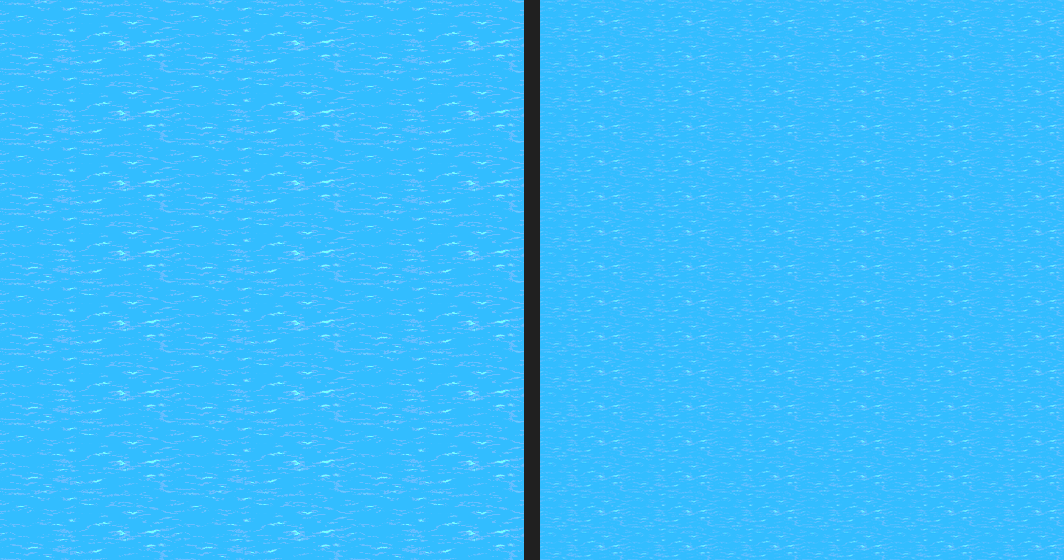
Left: one tile. Right: repeated 2 by 2.
This texture is drawn by a Shadertoy shader. Its source:

```glsl
// Two random values in 0..1 for an integer cell
vec2 hash2(ivec2 c, uint seed) {
    uint h = uint(c.x) * 73856093u ^ uint(c.y) * 19349663u ^ seed * 83492791u;
    h = (h ^ (h >> 15)) * 2246822519u;
    h = (h ^ (h >> 13)) * 3266489917u;
    h ^= h >> 16;
    return vec2(h & 65535u, h >> 16) / 65535.0;
}

ivec2 wrapCell(vec2 cell, vec2 period) {
    return ivec2(mod(cell + 0.5, period));
}

float cornerSlope(vec2 cell, vec2 offset, vec2 period, uint seed) {
    float angle = 6.2832 * hash2(wrapCell(cell, period), seed).x;
    return dot(vec2(cos(angle), sin(angle)), offset);
}

// Gradient noise that wraps once per unit of p
float gradientNoise(vec2 p, vec2 period, uint seed) {
    p *= period;
    vec2 i = floor(p), f = p - i;
    vec2 u = f * f * f * (f * (f * 6.0 - 15.0) + 10.0);
    vec2 e = vec2(1, 0);
    float low = mix(cornerSlope(i, f, period, seed),
                    cornerSlope(i + e.xy, f - e.xy, period, seed), u.x);
    float high = mix(cornerSlope(i + e.yx, f - e.yx, period, seed),
                     cornerSlope(i + e.xx, f - e.xx, period, seed), u.x);
    return mix(low, high, u.y);
}

// Scattered wave crests: x is the pale haze, y the bright core
vec2 crests(vec2 p) {
    vec2 grid = vec2(8, 10);
    vec2 home = floor(p * grid);
    vec2 light = vec2(0);
    for (int y = -1; y <= 1; y++)
    for (int x = -1; x <= 1; x++) {
        vec2 cell = home + vec2(x, y);
        ivec2 id = wrapCell(cell, grid);
        vec2 place = hash2(id, 1u), shape = hash2(id, 2u), look = hash2(id, 3u);

        // Offset on a tile 240 wide and 96 high, bent along a tilted line
        vec2 d = (p - (cell + place) / grid) * vec2(240, 96);
        d.y -= d.x * mix(-0.12, 0.18, shape.x) + 0.004 * (look.y - 0.5) * d.x * d.x;

        vec2 size = vec2(mix(7.0, 20.0, shape.y), mix(1.1, 2.2, look.y));
        vec2 q = d / size;
        light.x = max(light.x, exp(-dot(q, q)) * mix(0.55, 1.0, look.x));
        q = (q - vec2(0.3 * (shape.x - 0.5), 0)) / vec2(0.42, 0.55);
        light.y = max(light.y, exp(-dot(q, q)) * pow(look.x, 4.0));
    }
    return light;
}

void mainImage(out vec4 fragColor, in vec2 fragCoord) {
    vec2 p = fract(fragCoord / iResolution.xy * vec2(3, 8));

    // Ripple the surface so that the crests waver
    vec2 rippled = p;
    rippled.y += 0.024 * gradientNoise(p, vec2(14, 9), 4u)
               + 0.018 * gradientNoise(p, vec2(36, 20), 5u);
    float grain = gradientNoise(p, vec2(56, 44), 6u)
                + 0.7 * gradientNoise(p, vec2(110, 64), 9u);
    vec2 light = crests(rippled);

    // Thin broken wisps between the crests
    float ridge = 1.0 - smoothstep(0.0, 0.16, abs(gradientNoise(rippled, vec2(7, 12), 7u)));
    float patches = smoothstep(-0.05, 0.3, gradientNoise(p, vec2(9, 13), 8u));
    float wisp = 0.75 * ridge * patches;

    // Calm and busy areas
    float activity = 1.0 + 0.7 * gradientNoise(p, vec2(3, 4), 10u);

    float haze = smoothstep(0.22, 0.66, max(light.x, wisp) * activity * (0.9 + 1.3 * grain));
    float core = smoothstep(0.08, 0.62, light.y * activity * (1.0 + grain));

    vec3 color = mix(vec3(0.195, 0.74, 1.0), vec3(0.41, 0.745, 1.0), haze);
    color = mix(color, vec3(0.45, 1.0, 1.0), core);
    fragColor = vec4(color, 1.0);
}
```
